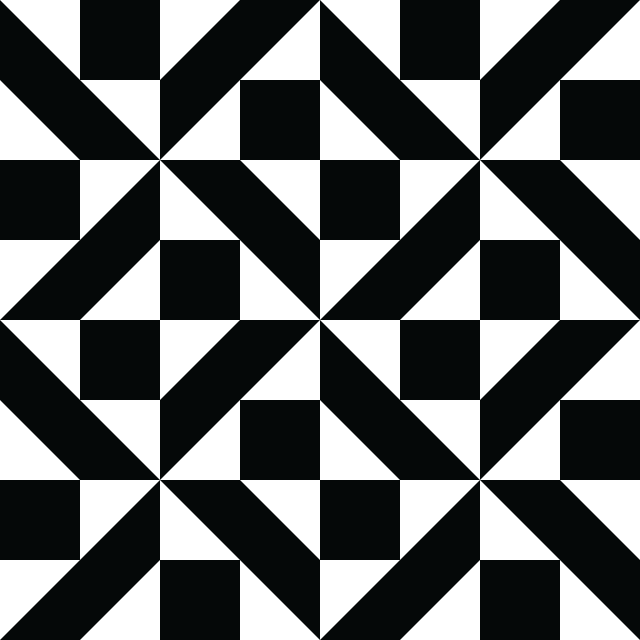
A Shadertoy shader for this pattern:

```glsl
const float REPEATS = 2.0;
const vec3 INK = vec3(0.02, 0.03, 0.03);
const vec3 PAPER = vec3(1.0);

// Turn any quadrant of the tile onto its upper left one
vec2 foldQuarterTurns(vec2 p) {
    if (p.x > 0.0) return p.y > 0.0 ? vec2(-p.y, p.x) : -p;
    return p.y > 0.0 ? p : vec2(p.y, -p.x);
}

// Signed distance to the diagonal band, negative inside
float diagonalBand(vec2 p, float width) {
    return (abs(p.x + p.y + 0.5 * width) - 0.5 * width) * inversesqrt(2.0);
}

// Signed distance to the square filling the upper right corner of a block
float cornerSquare(vec2 p) {
    return max(-p.x, -p.y);
}

// Ink coverage of one block spanning -1 to 1; ink and paper swap at its border
float blockCoverage(vec2 p, float pixel) {
    float shape = min(diagonalBand(p, 1.0), cornerSquare(p));
    float border = 1.0 - max(abs(p.x), abs(p.y));
    float edge = min(abs(shape), border);
    float side = shape < 0.0 ? 1.0 : -1.0;
    return 0.5 + side * min(edge / pixel, 0.5);
}

void mainImage(out vec4 fragColor, in vec2 fragCoord) {
    vec2 uv = fragCoord / iResolution.xy;
    float pixel = 4.0 * REPEATS / min(iResolution.x, iResolution.y);

    // Each tile is four units wide, made of four rotated blocks
    vec2 tile = (fract(uv * REPEATS) - 0.5) * 4.0;
    vec2 block = foldQuarterTurns(tile) - vec2(-1.0, 1.0);

    fragColor = vec4(mix(PAPER, INK, blockCoverage(block, pixel)), 1.0);
}
```
